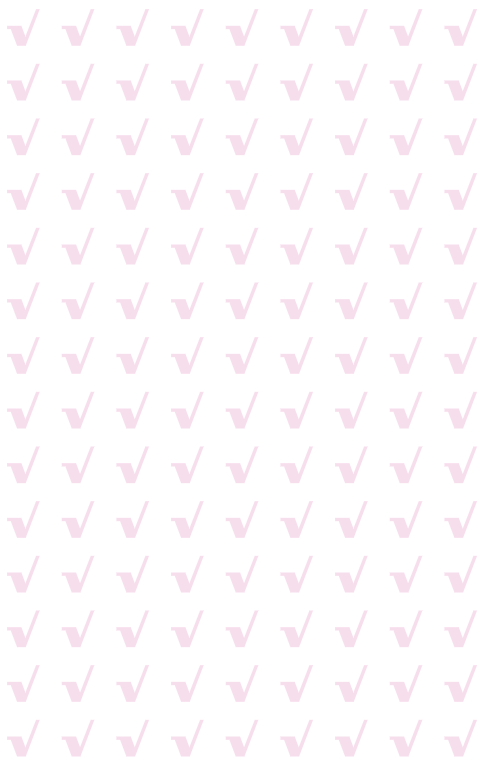
Reproduce this pattern procedurally as a Shadertoy shader.

```glsl
// Pale pink square-root ticks in a regular square grid on white.
// Each cell evaluates the signed distance to one nine-cornered polygon,
// and the distance is turned into pixel coverage for smooth edges.

// Signed distance to the tick; y points down, origin at its top left.
float tickDistance(vec2 p) {
    const int N = 9;
    vec2 corner[N] = vec2[N](
        vec2(0.0, 25.0), vec2(21.5, 25.0), vec2(27.5, 41.0),   // hook top, notch
        vec2(43.5, 0.0), vec2(49.0, 0.0),                      // tip of the long arm
        vec2(28.0, 55.0), vec2(15.0, 55.0),                    // flat foot
        vec2(5.5, 30.0), vec2(0.0, 30.0));                     // hook underside
    float nearest = 1e6;
    float side = 1.0;
    for (int i = 0; i < N; i++) {
        vec2 a = corner[i];
        vec2 b = corner[(i + 1) % N];
        vec2 edge = b - a;
        vec2 w = p - a;
        vec2 gap = w - edge * clamp(dot(w, edge) / dot(edge, edge), 0.0, 1.0);
        nearest = min(nearest, dot(gap, gap));

        // Flip the sign at each edge crossed by a horizontal ray.
        bvec3 crossing = bvec3(p.y >= a.y, p.y < b.y, edge.x * w.y > edge.y * w.x);
        if (all(crossing) || !any(crossing)) side = -side;
    }
    return side * sqrt(nearest);
}

void mainImage(out vec4 fragColor, in vec2 fragCoord) {
    const float cellSize = 82.0;                       // tick units per cell
    float unitsPerPixel = cellSize * 14.048 / iResolution.y;

    // Square cells counted from the upper left corner.
    vec2 p = vec2(fragCoord.x, iResolution.y - fragCoord.y) * unitsPerPixel;
    vec2 local = mod(p, cellSize) - vec2(10.6, 13.7);

    float coverage = clamp(0.5 - tickDistance(local) / unitsPerPixel, 0.0, 1.0);
    vec3 color = mix(vec3(1.0), vec3(0.97, 0.87, 0.93), coverage);
    fragColor = vec4(color, 1.0);
}
```
